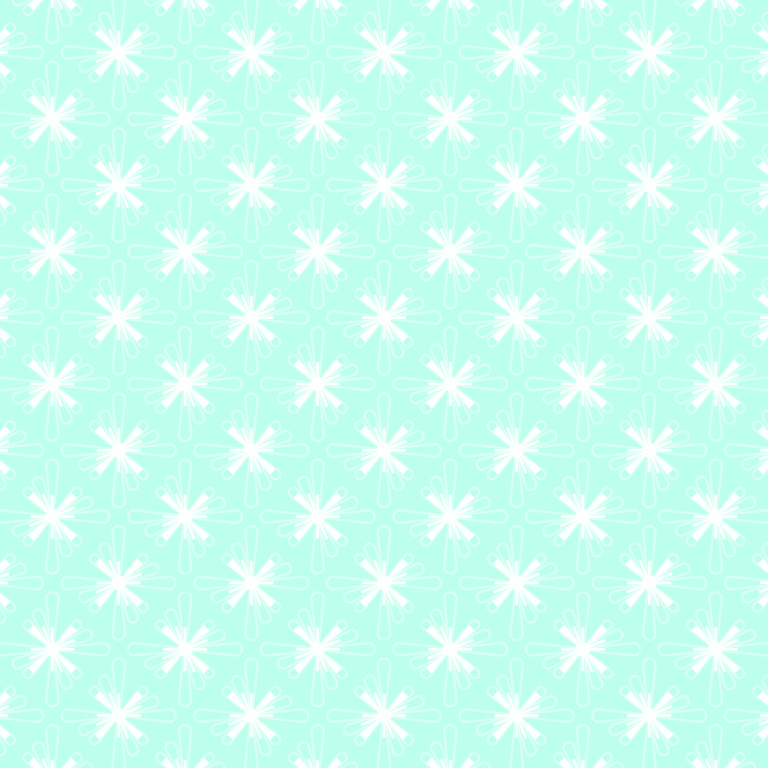
Write a Shadertoy shader that draws this pattern.

```glsl
const float PERIOD = 0.1727;          // repeat size, fraction of canvas height
const vec3 MINT = vec3(0.735, 1.0, 0.925);
const vec3 WHITE = vec3(0.99, 1.0, 0.995);

// All lengths below are fractions of one repeat
const float LINE_HALF = 0.0085;
const float LINE_OPACITY = 0.46;
const float PETAL_ROOT = 0.006;       // petal radius at the flower centre
const float SIDE_ANGLE = 0.39;
const float DIAGONAL_ANGLE = 0.785;
const vec2 LONG_PETAL = vec2(0.382, 0.047);      // end distance, end radius
const vec2 SIDE_PETAL = vec2(0.280, 0.040);
const vec2 DIAGONAL_PETAL = vec2(0.258, 0.035);
const float WEDGE_LENGTH = 0.230;
const float LONG_RAY = 0.165;
const float SIDE_RAY = 0.185;
const float RAY_HALF = 0.011;
const float CORE_RADIUS = 0.056;

vec2 rotate(vec2 p, float angle) {
    float c = cos(angle), s = sin(angle);
    return vec2(c * p.x + s * p.y, c * p.y - s * p.x);
}

// Capsule along +x that widens from PETAL_ROOT to size.y
float petalDistance(vec2 p, vec2 size) {
    p.y = abs(p.y);
    float slope = (PETAL_ROOT - size.y) / size.x;
    float rise = sqrt(1.0 - slope * slope);
    float along = dot(p, vec2(rise, -slope));
    if (along < 0.0) return length(p) - PETAL_ROOT;
    if (along > rise * size.x) return length(p - vec2(size.x, 0.0)) - size.y;
    return dot(p, vec2(slope, rise)) - PETAL_ROOT;
}

float rayDistance(vec2 p, float reach) {
    return max(abs(p.y) - RAY_HALF, max(-p.x, p.x - reach));
}

float coverage(float dist, float soft) {
    return 1.0 - smoothstep(-soft, soft, dist);
}

float outline(float dist, float soft) {
    return LINE_OPACITY * coverage(abs(dist) - LINE_HALF, soft);
}

// White coverage of one flower with fourfold turning symmetry
float flower(vec2 p, float soft) {
    float clear = 1.0;
    float solid = length(p) - CORE_RADIUS;
    for (int quarter = 0; quarter < 4; quarter++) {
        vec2 side = rotate(p, SIDE_ANGLE);
        vec2 diagonal = rotate(p, DIAGONAL_ANGLE);
        float diagonalPetal = petalDistance(diagonal, DIAGONAL_PETAL);

        // Translucent outlines build up where they overlap
        clear *= 1.0 - outline(petalDistance(p, LONG_PETAL), soft);
        clear *= 1.0 - outline(petalDistance(side, SIDE_PETAL), soft);
        clear *= 1.0 - outline(diagonalPetal, soft);

        // Solid rays and flat-ended wedges
        solid = min(solid, rayDistance(p, LONG_RAY));
        solid = min(solid, rayDistance(side, SIDE_RAY));
        solid = min(solid, max(diagonalPetal, diagonal.x - WEDGE_LENGTH));
        p = vec2(p.y, -p.x);
    }
    return max(1.0 - clear, coverage(solid, soft));
}

void mainImage(out vec4 fragColor, in vec2 fragCoord) {
    vec2 p = (fragCoord - 0.5 * iResolution.xy) / (iResolution.y * PERIOD);
    float soft = max(0.007, 0.7 / (iResolution.y * PERIOD));

    // Two interleaved square lattices
    float clear = 1.0;
    for (int i = 0; i < 2; i++) {
        vec2 offset = i == 0 ? vec2(0.5, 0.0) : vec2(0.0, 0.5);
        vec2 cell = fract(p - offset + 0.5) - 0.5;
        clear *= 1.0 - flower(cell, soft);
    }
    fragColor = vec4(mix(WHITE, MINT, clear), 1.0);
}
```
